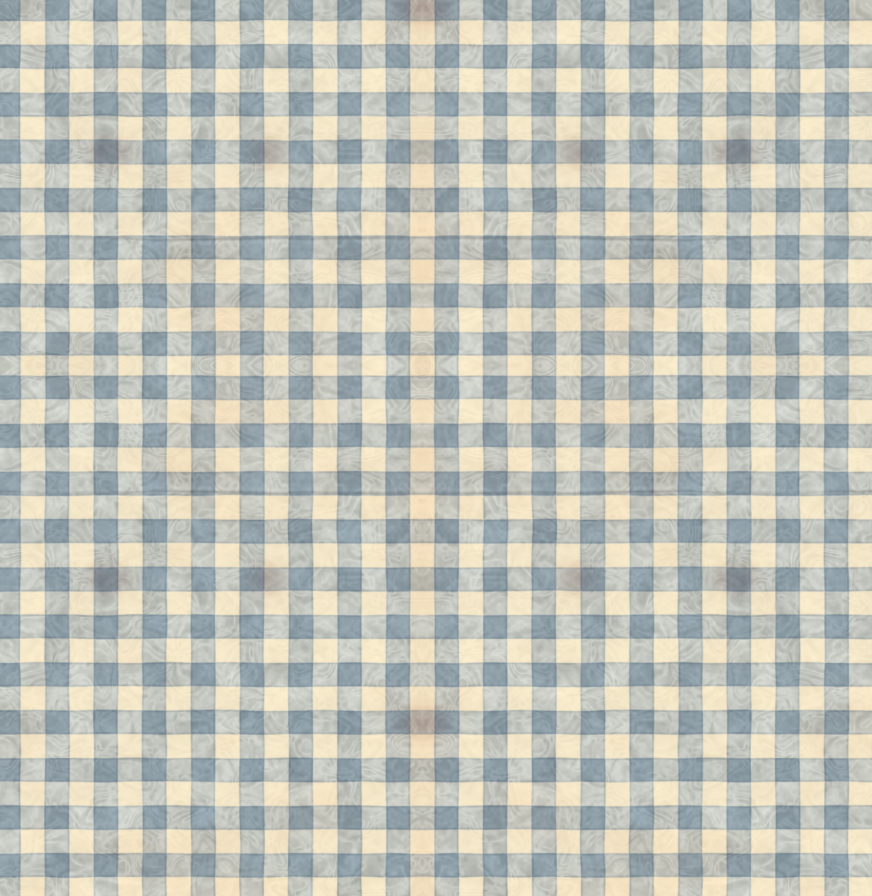
This pattern is drawn by a Shadertoy shader. Its source:

```glsl
// Aged paper gingham: washed blue bands crossing on cream, folded and creased.

const vec2  FOLD_CENTRE = vec2(0.4714, 0.592);   // mirror axes, in canvas heights
const vec2  PERIOD      = vec2(0.05436, 0.05315); // one cream plus one blue band
const vec3  CREAM       = vec3(0.955, 0.905, 0.785);
const vec3  SINGLE_WASH = vec3(0.765, 0.780, 0.752);
const vec3  DOUBLE_WASH = vec3(0.555, 0.620, 0.655);
const vec3  STAIN       = vec3(0.88, 0.81, 0.80);
const vec3  BLUSH       = vec3(0.985, 0.945, 0.92);
const float EDGE_SOFT   = 0.0011;  // softness of the band edges
const float LINE_WIDTH  = 0.0014;  // pooled pigment along the edges
const float LINE_DEPTH  = 0.10;
const float WOBBLE      = 0.0016;
const float CREASE_Y    = 0.141;   // crease distance from the horizontal axis
const float STAIN_Y     = 0.237;

float hash(vec2 p) {
    vec3 q = fract(vec3(p.xyx) * 0.1031);
    q += dot(q, q.yzx + 33.33);
    return fract((q.x + q.y) * q.z);
}

float noise(vec2 p) {
    vec2 i = floor(p), f = fract(p);
    f = f * f * (3.0 - 2.0 * f);
    return mix(mix(hash(i), hash(i + vec2(1, 0)), f.x),
               mix(hash(i + vec2(0, 1)), hash(i + vec2(1, 1)), f.x), f.y);
}

float fbm(vec2 p) {
    float sum = 0.0, amp = 0.5;
    for (int i = 0; i < 4; i++) {
        sum += amp * noise(p);
        p = mat2(1.6, 1.2, -1.2, 1.6) * p + 7.3;
        amp *= 0.5;
    }
    return sum / 0.9375;
}

// Thin wrinkled ridges, bright along the crests.
float fibres(vec2 p) {
    vec2 warp = vec2(noise(p * 45.0), noise(p * 45.0 + 31.0)) - 0.5;
    float n = noise(p * vec2(110.0, 140.0) + warp * 5.0);
    return 1.0 - abs(2.0 * n - 1.0);
}

// Signed distance to the blue bands: negative inside.
vec2 bandDistance(vec2 p) {
    return (abs(fract(p / PERIOD) - 0.5) - 0.25) * PERIOD;
}

void mainImage(out vec4 fragColor, in vec2 fragCoord) {
    float pixel = 1.0 / iResolution.y;
    vec2 q = abs(fragCoord * pixel - FOLD_CENTRE);

    // Hand-painted bands, slightly compressed near the horizontal axis
    vec2 p = q;
    p.y += 0.0024 * exp(-4.0 * q.y);
    p += WOBBLE * (vec2(noise(q * 28.0), noise(q * 28.0 + 57.0)) - 0.5);
    vec2 dist = bandDistance(p);
    float soft = max(EDGE_SOFT, 0.8 * pixel);
    vec2 band = 1.0 - smoothstep(-soft, soft, dist);

    // Cream, single wash, double wash
    float either = max(band.x, band.y);
    float both = band.x * band.y;
    vec3 color = mix(mix(CREAM, SINGLE_WASH, either), DOUBLE_WASH, both);

    // Pigment gathered along each band edge, unevenly
    float lineWidth = max(LINE_WIDTH, 0.7 * pixel);
    vec2 edge = (dist + 0.6 * LINE_WIDTH) / lineWidth;
    vec2 line = exp(-edge * edge);
    float pooled = max(line.x, line.y) * (0.45 + 0.8 * noise(q * 65.0 + 11.0));
    color *= 1.0 - LINE_DEPTH * pooled * vec3(1.0, 0.9, 0.75);

    // Variation between checks, paper mottling and fibres
    vec2 cell = floor(2.0 * p / PERIOD + 0.5);
    float wash = mix(0.35, 1.0, either);
    color *= 1.0 + 0.05 * wash * (hash(cell + 3.0) - 0.5);
    color *= 1.0 + 0.14 * wash * (fbm(q * 42.0) - 0.5);
    color += 0.09 * wash * (1.0 - 0.35 * both) * (fibres(q) - 0.55);
    color += 0.045 * wash * (noise(q * 270.0) - 0.5);

    // Warm blush in broad patches and down the vertical axis
    float patches = smoothstep(0.5, 0.75, fbm(q * 7.0 + 19.0));
    float spine = exp(-pow(q.x / 0.016, 2.0)) * noise(q * vec2(3.0, 9.0) + 5.0);
    color *= mix(vec3(1), BLUSH, min(1.0, 0.6 * patches + spine));

    // Stains repeated outward, plus one on each axis end
    float stain = 0.0;
    for (int i = 0; i < 3; i++) {
        vec2 d = q - vec2(0.175 * float(i), i == 0 ? 0.40 : STAIN_Y);
        d /= vec2(0.022, 0.017);
        stain += exp(-dot(d, d)) * (0.5 + 0.5 * noise(q * 60.0));
    }
    color *= mix(vec3(1), STAIN, min(stain, 1.0));

    // Horizontal fold crease with a dark valley and a pale lip
    float offset = q.y - CREASE_Y - 0.003 * (noise(vec2(q.x * 24.0, 2.0)) - 0.5);
    float valley = exp(-pow(offset / 0.0016, 2.0));
    float lip = exp(-pow((offset + 0.004) / 0.002, 2.0));
    float strength = 0.3 + 0.7 * noise(vec2(q.x * 16.0, 8.0));
    color *= 1.0 + strength * (0.03 * lip - 0.14 * valley);

    fragColor = vec4(clamp(color, 0.0, 1.0), 1.0);
}
```
